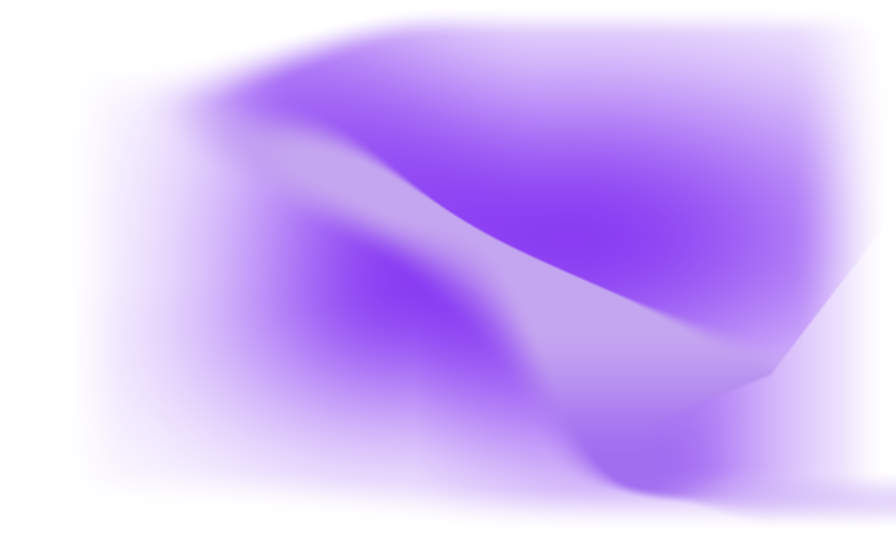
A Shadertoy shader for this background:

```glsl
// Soft violet haze on white, crossed by a pale folded silk ribbon.

const vec3 PAPER = vec3(1.0);
const vec3 VIOLET = vec3(0.54, 0.24, 0.95);
const vec3 SILK = vec3(0.77, 0.65, 0.94);
const vec3 SILK_SHADE = vec3(0.63, 0.43, 0.94);

// Bell curve, 1 at the centre.
float bell(float x, float centre, float width) {
    float d = (x - centre) / width;
    return exp(-d * d);
}

// Bell curve with a separate width on each side.
float skewBell(float x, float centre, float lowWidth, float highWidth) {
    return bell(x, centre, x < centre ? lowWidth : highWidth);
}

// Falling ramp that levels out smoothly beyond the knee.
float softRamp(float x, float knee, float softness) {
    return softness * log(1.0 + exp((knee - x) / softness));
}

// Coverage above a height, with a blurred edge.
float above(float y, float edge, float blur) {
    return smoothstep(-blur, blur, y - edge);
}

// Ribbon outlines: height as a function of x.
float upperEdge(float x) {
    return 0.332 + 0.72 * (0.86 - x) + 0.062 * bell(x, 0.38, 0.11);
}

float lowerEdge(float x) {
    float drop = 0.36 / (1.0 + exp((x - 0.6) / 0.03));
    return 0.075 + drop + 0.8 * softRamp(x, 0.585, 0.06);
}

float foldEdge(float x) {
    float d = x - 0.86;
    return 0.306 + 0.66 * d + 1.5 * max(d, 0.0);
}

// Haze above the ribbon, from 0 (paper) to 1 (violet).
float upperHaze(vec2 p) {
    float centre = mix(0.76, 0.56, smoothstep(0.25, 0.62, p.x));
    float corner = 1.0 - smoothstep(0.15, 0.5, p.x);
    float top = 0.99 - 0.1 * corner;
    float topFade = 1.0 - smoothstep(top - 0.06 - 0.06 * corner, top, p.y);
    float sideFade = smoothstep(0.1, 0.33, p.x) * (1.0 - smoothstep(0.88, 1.0, p.x));
    return bell(p.y, centre, 0.33) * skewBell(p.x, 0.64, 0.7, 0.4) * topFade * sideFade;
}

// Haze below the ribbon on the left.
float lowerHaze(vec2 p) {
    float centre = 0.48 - 0.7 * max(p.x - 0.46, 0.0);
    float spread = 0.22 + 0.15 * max(0.48 - p.y, 0.0);
    float bottom = mix(0.05, 0.01, smoothstep(0.2, 0.6, p.x));
    float fade = smoothstep(0.06, 0.14, p.x) * smoothstep(bottom, bottom + 0.09, p.y);
    return skewBell(p.y, centre, 0.29, 0.5) * skewBell(p.x, 0.46, spread, 0.35) * fade;
}

// Haze under the fold on the right.
float foldHaze(vec2 p) {
    float fade = smoothstep(0.01, 0.14, p.y) * (1.0 - smoothstep(0.93, 1.0, p.x));
    return 0.76 * skewBell(p.x, 0.72, 0.5, 0.175) * fade;
}

void mainImage(out vec4 fragColor, in vec2 fragCoord) {
    vec2 p = fragCoord / iResolution.xy;
    float upper = upperEdge(p.x);
    float lower = lowerEdge(p.x);

    // Background haze, joined behind the ribbon
    float join = above(p.y, 0.5 * (upper + lower), 0.08);
    vec3 color = mix(PAPER, VIOLET, mix(lowerHaze(p), upperHaze(p), join));

    // Edge blur: crisp in the middle of the upper edge and at the lower lobe
    float upperBlur = 0.004 + 0.045 * (1.0 - smoothstep(0.3, 0.5, p.x))
                    + 0.03 * smoothstep(0.68, 0.86, p.x);
    float lowerBlur = mix(0.05 + 0.06 * smoothstep(0.42, 0.57, p.x), 0.012,
                          smoothstep(0.58, 0.7, p.x))
                    + 0.045 * smoothstep(0.75, 0.86, p.x);
    float overLower = above(p.y, lower, lowerBlur);

    // Ribbon, deepening toward the lobe
    float ribbon = (1.0 - above(p.y, upper, upperBlur)) * overLower
                 * smoothstep(0.18, 0.34, p.x);
    vec3 silk = mix(SILK_SHADE, SILK, smoothstep(0.14, 0.4, p.y));
    color = mix(color, silk, ribbon);

    // Folded underside fading out to the right
    float fold = (1.0 - above(p.y, foldEdge(p.x), 0.006)) * overLower
               * smoothstep(0.7, 0.84, p.x);
    color = mix(color, mix(PAPER, VIOLET, foldHaze(p)), fold);

    fragColor = vec4(color, 1.0);
}
```
